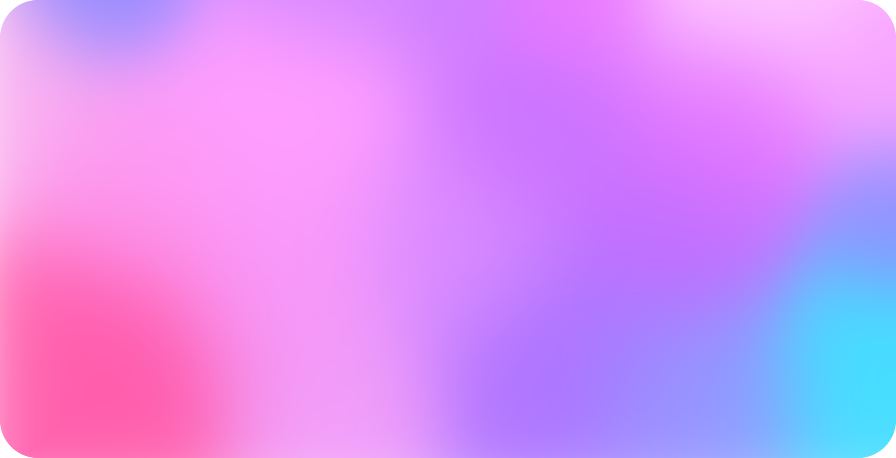
Give the GLSL for this background, as a Shadertoy shader.

```glsl
// A soft mesh gradient of pink, violet and cyan on a rounded card.
// Gaussian colour glows are summed and divided by their total weight,
// then the left and bottom rims are paled and the corners cut to white.

const float CARD_ASPECT = 1.96;
const float CORNER_RADIUS = 0.083;
const vec3 WHITE = vec3(1.0);

// Adds one glow: colour in rgb, weight in a.
void addGlow(inout vec4 total, vec2 p, vec2 centre, float radius, vec3 colour) {
    vec2 d = (p - centre) / radius;
    total += vec4(colour, 1.0) * exp(-dot(d, d));
}

float roundedBox(vec2 p, vec2 halfSize, float radius) {
    vec2 q = abs(p) - halfSize + radius;
    return length(max(q, 0.0)) + min(max(q.x, q.y), 0.0) - radius;
}

// Positions are in card heights, from the lower left.
vec3 meshGradient(vec2 p) {
    vec4 total = vec4(0.0);

    // Upper left: blue corner, pale side and broad pink
    addGlow(total, p, vec2(0.23, 1.05), 0.17, vec3(0.55, 0.54, 1.00));
    addGlow(total, p, vec2(0.00, 0.78), 0.22, vec3(0.98, 0.68, 0.94));
    addGlow(total, p, vec2(0.60, 0.73), 0.28, vec3(1.00, 0.62, 1.00));
    addGlow(total, p, vec2(0.30, 0.60), 0.20, vec3(0.99, 0.60, 0.95));
    addGlow(total, p, vec2(0.68, 1.09), 0.17, vec3(0.82, 0.53, 1.00));

    // Upper middle: violet and magenta
    addGlow(total, p, vec2(0.97, 1.06), 0.19, vec3(0.80, 0.50, 1.00));
    addGlow(total, p, vec2(1.17, 0.72), 0.21, vec3(0.79, 0.45, 1.00));
    addGlow(total, p, vec2(1.25, 1.01), 0.16, vec3(0.93, 0.47, 1.00));

    // Upper right: pale pink above magenta
    addGlow(total, p, vec2(1.66, 1.06), 0.24, vec3(1.00, 0.79, 1.00));
    addGlow(total, p, vec2(1.58, 0.72), 0.20, vec3(0.91, 0.46, 1.00));
    addGlow(total, p, vec2(1.98, 0.83), 0.20, vec3(0.97, 0.64, 1.00));

    // Lower right: violet running into cyan
    addGlow(total, p, vec2(1.50, 0.50), 0.20, vec3(0.75, 0.43, 1.00));
    addGlow(total, p, vec2(1.98, 0.53), 0.16, vec3(0.58, 0.54, 1.00));
    addGlow(total, p, vec2(1.98, 0.18), 0.26, vec3(0.27, 0.87, 1.00));
    addGlow(total, p, vec2(1.20, 0.18), 0.24, vec3(0.68, 0.45, 1.00));
    addGlow(total, p, vec2(1.51, 0.12), 0.20, vec3(0.58, 0.59, 1.00));

    // Lower left: hot pink and its soft surround
    addGlow(total, p, vec2(0.20, 0.20), 0.28, vec3(1.00, 0.36, 0.67));
    addGlow(total, p, vec2(0.74, 0.13), 0.21, vec3(0.95, 0.62, 0.98));
    addGlow(total, p, vec2(0.61, 0.42), 0.20, vec3(0.97, 0.60, 0.98));
    addGlow(total, p, vec2(0.98, 0.46), 0.20, vec3(0.86, 0.55, 1.00));

    return total.rgb / total.a;
}

void mainImage(out vec4 fragColor, in vec2 fragCoord) {
    vec2 uv = fragCoord / iResolution.xy;
    vec2 p = uv * vec2(CARD_ASPECT, 1.0);
    vec3 colour = meshGradient(p);

    // Pale rims on the left and bottom
    float leftRim = 0.28 * exp(-p.x / 0.06);
    float bottomRim = 0.13 * exp(-p.y / 0.05);
    colour = mix(colour, WHITE, max(leftRim, bottomRim));

    // Rounded card edge
    vec2 halfSize = 0.5 * iResolution.xy / iResolution.y;
    float edge = roundedBox(fragCoord / iResolution.y - halfSize, halfSize, CORNER_RADIUS);
    float pixel = 1.0 / iResolution.y;
    float outside = smoothstep(-0.5 * pixel, 0.5 * pixel, edge);

    fragColor = vec4(mix(colour, WHITE, outside), 1.0);
}
```
